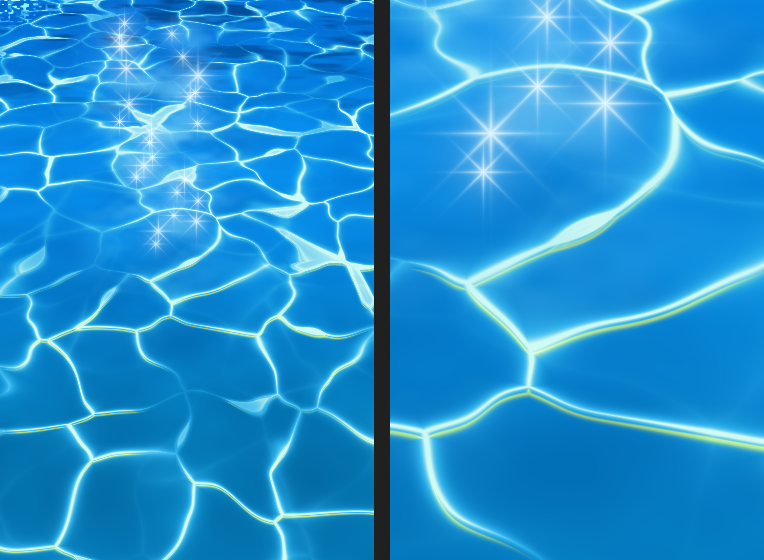
Left: the whole. Right: its middle third, enlarged.
A Shadertoy shader for this texture:

```glsl
// Sunlit swimming pool: a net of caustic light on blue water, with star glints.

float hash(vec2 p) {
    return fract(sin(dot(p, vec2(127.1, 311.7))) * 43758.5453);
}

float noise(vec2 p) {
    vec2 i = floor(p), f = fract(p);
    f = f * f * (3.0 - 2.0 * f);
    return mix(mix(hash(i), hash(i + vec2(1, 0)), f.x),
               mix(hash(i + vec2(0, 1)), hash(i + vec2(1, 1)), f.x), f.y);
}

float fbm(vec2 p) {
    return 0.55 * noise(p) + 0.3 * noise(p * 2.1 + 5.0) + 0.15 * noise(p * 4.3 + 9.0);
}

// Perspective map from the canvas to the water plane
vec2 waterPlane(vec2 p) {
    float depth = 1.0 / (1.5 - p.y);
    return vec2((p.x - 0.33) * 7.0, 11.0) * depth;
}

// Approximate distance to the nearest border of warped Voronoi cells
float cellBorder(vec2 q) {
    q += 0.55 * (vec2(noise(q * 1.2), noise(q * 1.2 + 31.0)) - 0.5);
    q += 0.16 * (vec2(noise(q * 2.9 + 11.0), noise(q * 2.9 + 47.0)) - 0.5);
    vec2 cell = floor(q);
    float nearest = 9.0, second = 9.0;
    for (int y = -1; y <= 1; y++)
    for (int x = -1; x <= 1; x++) {
        vec2 id = cell + vec2(x, y);
        vec2 seed = id + 0.1 + 0.8 * vec2(hash(id), hash(id + 57.3));
        float d = length(seed - q);
        second = min(second, max(nearest, d));
        nearest = min(nearest, d);
    }
    return 0.5 * (second - nearest);
}

// Bright threads that swell into pale lenses, over a faint second net
float caustic(vec2 p) {
    vec2 q = waterPlane(p);
    float d = cellBorder(q);
    float spread = 0.6 + 0.7 * p.y;
    float strength = 0.2 + 0.8 * smoothstep(0.2, 0.7, noise(q * 0.9 + 3.0));
    float lens = 0.11 * smoothstep(0.66, 0.95, noise(q * 1.4 + 7.0));
    float thread = exp(-abs(d - lens) / (0.027 * spread));
    float fill = 1.0 - smoothstep(lens - 0.03, lens, d);
    float glow = exp(-d / 0.13);
    float faint = exp(-cellBorder(q.yx * 0.85 + 20.0) / 0.07);
    return strength * (0.85 * thread + 0.26 * glow) + 0.45 * fill
         + 0.2 * faint * noise(q + 15.0);
}

// Eight-pointed glint with a hot core and a soft halo
float glint(vec2 v, float size) {
    float r = length(v) / size;
    float spikes = abs(sin(4.0 * atan(v.y, v.x + 1e-5)));
    return 1.5 * exp(-r * (0.8 + 2.2 * spikes)) + 0.25 * exp(-r * 0.6);
}

void mainImage(out vec4 fragColor, in vec2 fragCoord) {
    vec2 p = fragCoord / iResolution.y;
    vec2 q = waterPlane(p);

    // Water body: teal near the viewer, stronger blue farther off
    vec3 color = mix(vec3(0.01, 0.44, 0.67), vec3(0.02, 0.52, 0.89),
                     smoothstep(0.15, 0.72, p.y));
    color = mix(color, vec3(0.01, 0.43, 0.83), smoothstep(0.75, 1.0, p.y));
    color += vec3(0.02, 0.13, 0.15) * (fbm(q * 1.1 + 2.0) - 0.45);

    // Dark ripples near the far edge
    float ripple = smoothstep(0.54, 0.76, fbm(q * vec2(0.7, 1.5) + 40.0));
    color = mix(color, vec3(0.0, 0.25, 0.52), 0.75 * ripple * smoothstep(0.72, 0.98, p.y));

    // Caustic net with a warm fringe on its lower side
    float light = caustic(p) * mix(1.0, 0.75, smoothstep(0.7, 1.0, p.y));
    float fringe = max(caustic(p + vec2(0.0, 0.004)) - light, 0.0)
                 * (1.0 - smoothstep(0.4, 0.75, p.y));
    color = mix(color, vec3(0.17, 0.69, 0.92), smoothstep(0.04, 0.5, light));
    color = mix(color, vec3(0.82, 0.98, 0.95), smoothstep(0.38, 0.95, light));
    color += vec3(0.55, 0.25, -0.3) * smoothstep(0.12, 0.6, fringe);

    // Pale haze under the glints
    vec2 h = (p - vec2(0.29, 0.76)) / vec2(0.11, 0.24);
    float haze = exp(-dot(h, h)) * smoothstep(0.42, 0.8, fbm(p * vec2(12.0, 20.0)));
    color = mix(color, vec3(0.5, 0.84, 0.97), 0.65 * haze);

    // Column of star glints, wider toward the top
    float stars = 0.0;
    for (int i = 0; i < 24; i++) {
        float k = float(i);
        float y = 0.56 + 0.41 * (k + hash(vec2(k, 1.0))) / 24.0;
        float x = 0.31 - 0.1 * (y - 0.56)
                + (hash(vec2(k, 2.0)) - 0.5) * (0.09 + 0.3 * (y - 0.56));
        float size = 0.006 + 0.008 * pow(hash(vec2(k, 3.0)), 3.0);
        stars += glint(p - vec2(x, y), size);
    }
    color = mix(color, vec3(0.96, 1.0, 1.0), 1.0 - exp(-1.5 * stars));

    // Fine glitter in the far left corner
    float corner = smoothstep(0.13, 0.0, length((p - vec2(0.0, 1.0)) * vec2(1.0, 2.2)));
    color += 0.8 * corner * smoothstep(0.6, 0.85, noise(p * vec2(180.0, 260.0)));

    fragColor = vec4(clamp(color, 0.0, 1.0), 1.0);
}
```
